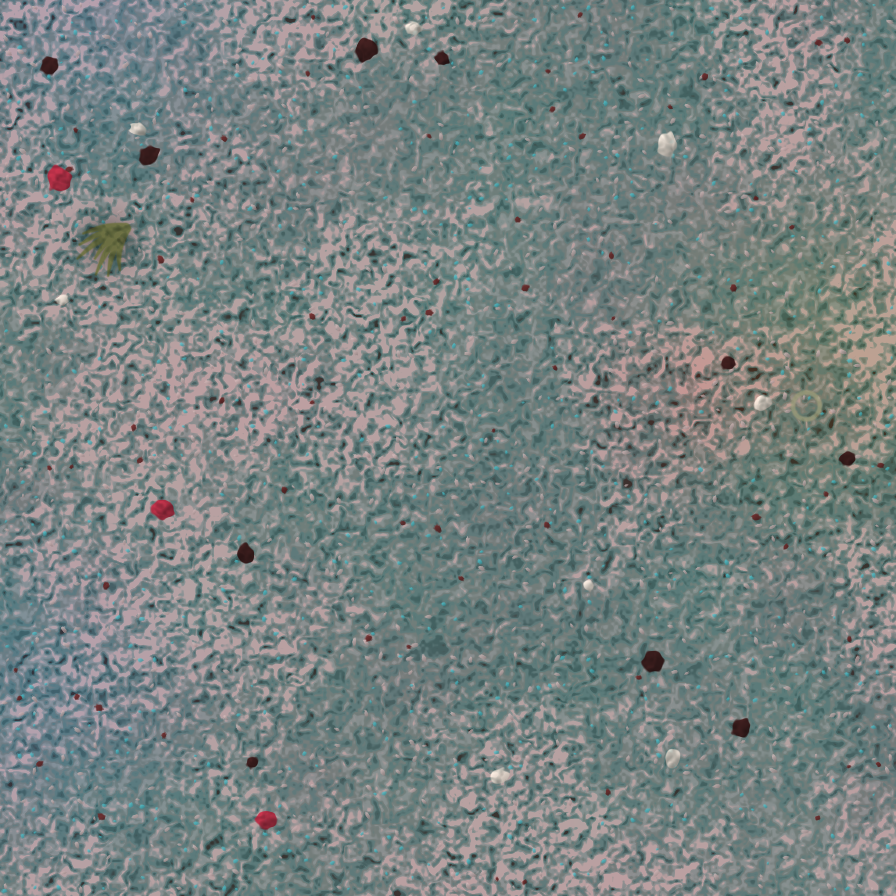
Give the GLSL for this texture, as a three.js fragment shader.

```glsl
// Draws a teal seabed of crumbled shell sand with flakes, pebbles, shells and a weed tuft.
varying vec2 vUv;

const vec3 CREVICE = vec3(0.22, 0.20, 0.19);
const vec3 DEEP_TEAL = vec3(0.27, 0.38, 0.38);
const vec3 TEAL = vec3(0.37, 0.48, 0.48);
const vec3 GREY = vec3(0.45, 0.49, 0.48);
const vec3 PALE_GREY = vec3(0.53, 0.56, 0.56);
const vec3 PINK = vec3(0.72, 0.63, 0.63);
const vec3 CYAN = vec3(0.25, 0.68, 0.72);
const vec3 RUST = vec3(0.36, 0.11, 0.11);
const vec3 MAROON = vec3(0.19, 0.08, 0.08);
const vec3 CRIMSON = vec3(0.60, 0.12, 0.20);
const vec3 SHELL = vec3(0.78, 0.74, 0.70);
const vec3 WEED = vec3(0.36, 0.38, 0.20);

vec2 hash2(vec2 p) {
  vec3 q = fract(p.xyx * vec3(0.1031, 0.1030, 0.0973));
  q += dot(q, q.yzx + 33.33);
  return fract((q.xx + q.yz) * q.zy);
}

float noise(vec2 p) {
  vec2 i = floor(p);
  vec2 f = fract(p);
  f = f * f * (3.0 - 2.0 * f);
  float low = mix(hash2(i).x, hash2(i + vec2(1.0, 0.0)).x, f.x);
  float high = mix(hash2(i + vec2(0.0, 1.0)).x, hash2(i + 1.0).x, f.x);
  return mix(low, high, f.y);
}

float fbm(vec2 p) {
  float sum = 0.0;
  float amp = 0.5;
  for (int i = 0; i < 4; i++) {
    sum += amp * noise(p);
    p = mat2(1.6, 1.2, -1.2, 1.6) * p + 7.3;
    amp *= 0.5;
  }
  return sum / 0.9375;
}

mat2 turn(float a) {
  return mat2(cos(a), sin(a), -sin(a), cos(a));
}

float glow(vec2 p, vec2 centre, float radius) {
  vec2 d = (p - centre) / radius;
  return exp(-dot(d, d));
}

// One ragged blob per chosen cell: x is coverage, y is light from the upper left
vec2 scatter(vec2 p, float cells, float density, float size, float stretch, float seed) {
  vec2 id = floor(p * cells) + seed;
  vec2 kind = hash2(id + 131.0);
  vec2 offset = fract(p * cells) - 0.3 - 0.4 * hash2(id);
  float radius = size * cells * (0.6 + 0.7 * kind.y);
  vec2 d = turn(6.283 * hash2(id + 57.0).x) * offset;
  d.y *= stretch;
  float ragged = 0.8 + 0.4 * noise(d * 1.8 / radius + id);
  float edge = (length(d) * ragged - radius) / cells;
  float cover = (1.0 - smoothstep(-0.0013, 0.0013, edge)) * step(kind.x, density);
  return vec2(cover, dot(offset, vec2(-0.6, 0.8)) / radius);
}

// Crumpled sand height, roughly zero mean and unit deviation
float sandTone(vec2 p, float rough) {
  vec2 warp = vec2(noise(p * 95.0), noise(p * 95.0 + 41.0)) - 0.5;
  vec2 q = p + warp * 0.012;
  vec2 lit = vec2(-0.28, 0.42);
  float relief = noise(q * 135.0 - lit) - noise(q * 135.0 + lit);
  float curl = 0.65 - abs(2.0 * noise(q * 105.0 + 19.0) - 1.0);
  float grit = noise(p * 250.0 + 63.0) - 0.5;
  return (2.4 * relief + 1.8 * curl + 2.0 * grit) * mix(0.65, 1.35, rough);
}

vec3 sandColor(float tone) {
  vec3 c = mix(CREVICE, DEEP_TEAL, smoothstep(-2.3, -1.3, tone));
  c = mix(c, TEAL, smoothstep(-1.2, -0.4, tone));
  c = mix(c, GREY, smoothstep(-0.3, 0.25, tone));
  c = mix(c, PALE_GREY, smoothstep(0.25, 0.9, tone));
  return mix(c, PINK, smoothstep(0.95, 1.75, tone));
}

vec3 lay(vec3 ground, vec3 color, vec2 blob, float opacity) {
  return mix(ground, color * (1.0 + 0.22 * blob.y), blob.x * opacity);
}

// A fan of tapering blades
float tuft(vec2 d) {
  float cover = 0.0;
  for (int i = 0; i < 7; i++) {
    float k = float(i);
    vec2 b = turn(-1.7 - 0.22 * k) * d;
    float reach = 0.045 + 0.02 * hash2(vec2(k, 5.0)).x;
    float t = clamp(b.y / reach, 0.0, 1.0);
    float dist = length(b - vec2(0.004 * sin(3.0 * t), t * reach));
    cover = max(cover, 1.0 - smoothstep(0.0, 0.0025, dist - 0.005 * (1.0 - t)));
  }
  return cover;
}

void main() {
  vec2 p = vUv;
  float rough = smoothstep(0.28, 0.72, fbm(p * 7.0 + 3.0));
  float drift = fbm(p * 4.0 + 21.0) - 0.5;
  float tone = sandTone(p, rough) + 1.2 * drift + 0.5 * (rough - 0.5);
  vec3 color = sandColor(tone);

  // Broad stains: blue, olive and rust
  color += vec3(-0.02, 0.0, 0.05) * (glow(p, vec2(0.04, 0.22), 0.16) + glow(p, vec2(0.1, 1.0), 0.18));
  color += vec3(0.02, 0.0, -0.06) * glow(p, vec2(0.95, 0.6), 0.17);
  color += vec3(0.04, -0.04, -0.04) * glow(p, vec2(0.76, 0.55), 0.1) * rough;
  color += vec3(-0.03, 0.01, 0.0) * (fbm(p * 9.0 + 50.0) - 0.5) * 2.0;

  // Fine flakes and specks
  color = lay(color, PINK, scatter(p, 62.0, 0.22, 0.0033, 1.9, 11.0), 0.75);
  color = lay(color, CYAN, scatter(p, 66.0, 0.13, 0.0023, 1.4, 83.0), 0.75);
  color = lay(color, RUST, scatter(p, 30.0, 0.07, 0.0036, 1.3, 29.0), 0.85);

  // Pebbles and shells, each mottled by the sand grain
  float mottle = 1.0 + 0.10 * clamp(tone, -1.5, 1.5);
  color = lay(color, MAROON * mottle, scatter(p, 9.0, 0.16, 0.0105, 1.1, 47.0), 0.95);
  color = lay(color, CRIMSON * mottle, scatter(p, 8.0, 0.03, 0.012, 1.2, 71.0), 0.9);
  color = lay(color, SHELL * mottle, scatter(p, 10.0, 0.12, 0.0105, 1.3, 95.0), 0.85);

  // Weed tuft with its shadow, and a ring shell
  vec2 root = vec2(0.14, 0.745);
  color *= 1.0 - 0.35 * glow(p, root - vec2(0.02, 0.015), 0.03);
  color = mix(color, WEED * mottle, 0.85 * tuft(p - root));
  float ring = abs(length(p - vec2(0.9, 0.547)) - 0.015);
  color = mix(color, vec3(0.62, 0.62, 0.48), 0.7 * (1.0 - smoothstep(0.001, 0.004, ring)));

  gl_FragColor = vec4(clamp(color, 0.0, 1.0), 1.0);
}
```
